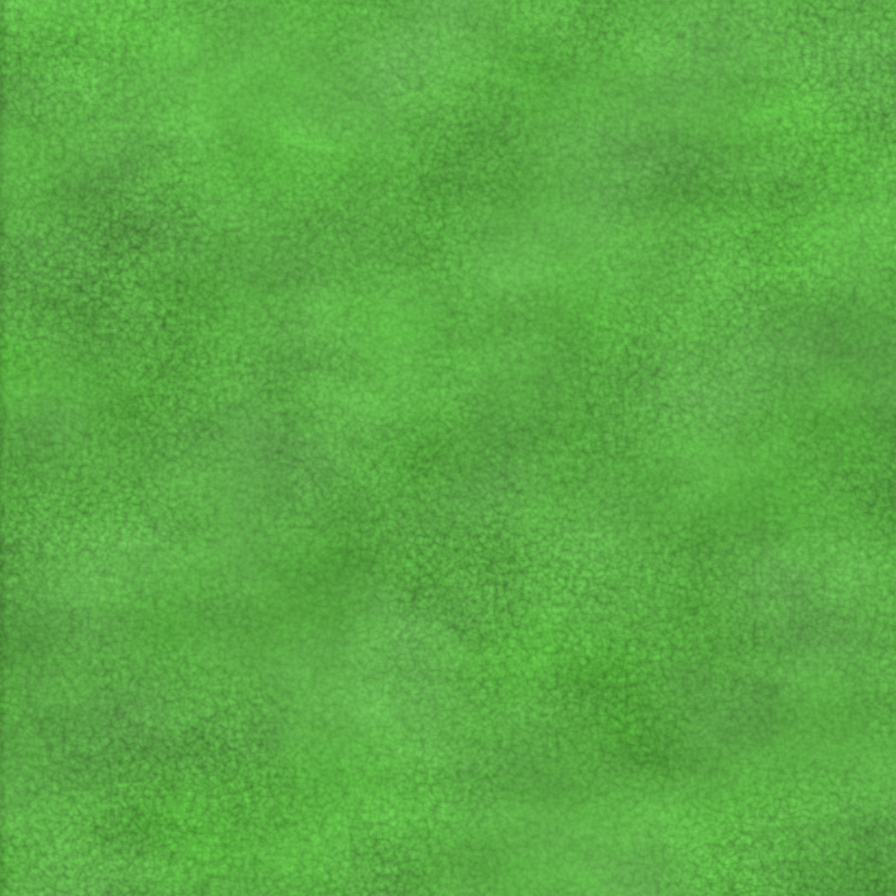
A Shadertoy shader for this texture:

```glsl
vec2 hash2(vec2 p) {
    vec3 q = fract(vec3(p.xyx) * vec3(0.1031, 0.1030, 0.0973));
    q += dot(q, q.yzx + 33.33);
    return fract((q.xx + q.yz) * q.zy);
}

vec2 gradient(vec2 cell) {
    float angle = 6.28318 * hash2(cell).x;
    return vec2(cos(angle), sin(angle));
}

float gradientNoise(vec2 p) {
    vec2 i = floor(p), f = p - i;
    vec2 u = f * f * f * (f * (f * 6.0 - 15.0) + 10.0);
    vec2 e = vec2(1.0, 0.0);
    float bottom = mix(dot(gradient(i), f), dot(gradient(i + e), f - e), u.x);
    float top = mix(dot(gradient(i + e.yx), f - e.yx),
                    dot(gradient(i + 1.0), f - 1.0), u.x);
    return mix(bottom, top, u.y);
}

float fbm(vec2 p) {
    float sum = 0.0, amplitude = 1.0;
    for (int octave = 0; octave < 4; octave++) {
        sum += amplitude * gradientNoise(p);
        p = mat2(1.94, 0.25, -0.25, 1.94) * p + 17.3;
        amplitude *= 0.5;
    }
    return sum;
}

// Distances to the nearest and second nearest pebble centres
vec2 pebbles(vec2 p) {
    vec2 cell = floor(p), nearest = vec2(8.0);
    for (int y = -1; y <= 1; y++)
    for (int x = -1; x <= 1; x++) {
        vec2 id = cell + vec2(x, y);
        vec2 d = id + hash2(id + 71.0) - p;
        float squared = dot(d, d);
        nearest.y = min(nearest.y, max(nearest.x, squared));
        nearest.x = min(nearest.x, squared);
    }
    return sqrt(nearest);
}

void mainImage(out vec4 fragColor, in vec2 fragCoord) {
    vec2 uv = fragCoord / iResolution.xy;

    // Broad cloudy patches, sideways brush strokes and smaller blotches
    float patches = fbm(uv * vec2(3.6, 5.2) + 40.0);
    float strokes = fbm(uv * vec2(4.0, 17.0) + vec2(9.0, 63.0));
    float blotches = fbm(uv * vec2(17.0, 22.0) + 150.0);
    float tone = 0.47 + 0.46 * patches + 0.15 * strokes + 0.17 * blotches;
    tone += 0.15 * smoothstep(0.8, 1.0, uv.y);

    // Pebbled grain with dark gaps, stronger in some areas
    vec2 warp = vec2(gradientNoise(uv * 45.0), gradientNoise(uv * 45.0 + 90.0));
    vec2 grainUv = mat2(0.94, 0.34, -0.34, 0.94) * (uv + 0.004 * warp);
    float strength = clamp(1.0 + 0.7 * fbm(uv * 4.0 + 120.0), 0.65, 1.4);
    vec2 pebble = pebbles(grainUv * vec2(90.0, 108.0));
    float bumps = 0.45 - pebble.x;
    float gaps = smoothstep(0.25, 0.0, pebble.y - pebble.x) - 0.3;
    float speckle = gradientNoise(uv * 118.0 + 31.0);
    float fine = gradientNoise(uv * 205.0 + 77.0);
    tone += strength * (0.28 * bumps - 0.10 * gaps + 0.32 * speckle + 0.34 * fine);

    // Thin dark left border
    tone -= 0.3 * smoothstep(0.010, 0.0, uv.x);

    // Greens from shaded to bright, with greyer washes
    vec3 shade = vec3(0.298, 0.550, 0.222);
    vec3 bright = vec3(0.424, 0.785, 0.326);
    vec3 color = mix(shade, bright, clamp(tone, -0.25, 1.2));
    float greyness = fbm(uv * vec2(5.0, 6.0) + 200.0);
    color += greyness * vec3(0.025, -0.030, 0.045);

    fragColor = vec4(color, 1.0);
}
```
